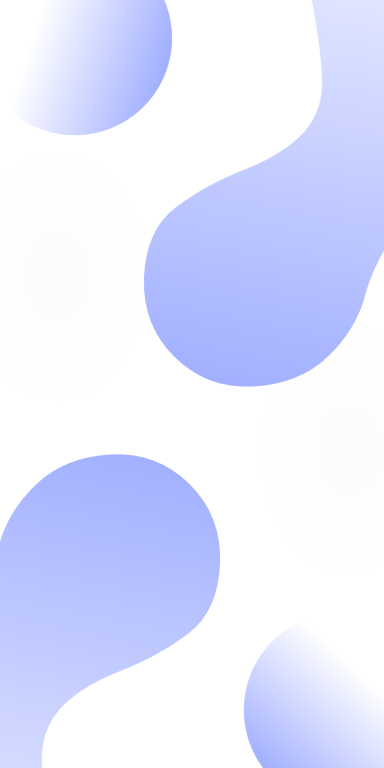
A WebGL 2 fragment shader for this background:

```glsl
#version 300 es
precision highp float;
// Soft periwinkle background: one flowing blob drawn twice by a half turn,
// and two discs fading into white. The blob is a closed quadratic B-spline,
// flattened to short segments whose signed distance gives a smooth edge.

uniform vec2 u_resolution;
out vec4 outColor;

// Canvas units: x runs 0..1, y runs 0..2 upward.
const vec2 CANVAS = vec2(1.0, 2.0);
const vec3 WHITE = vec3(1.0);
const vec3 DEEP = vec3(0.635, 0.69, 1.0);
const vec3 PALE = vec3(0.875, 0.895, 1.0);

const vec2 HALF_TURN = vec2(0.948, 1.810);   // twice the pivot of the half turn
const vec2 BLOB_FOOT = vec2(0.65, 0.99);     // where the blob is deepest
const vec2 BLOB_RISE = vec2(0.19, 0.94);     // direction and rate of paling

const float DISC_RADIUS = 0.253;
const vec2 DISC_TOP = vec2(0.195, 1.901);
const vec2 DISC_BOTTOM = vec2(0.888, 0.151);
const vec2 TINT_TOP = vec2(0.954, -0.30);    // towards the deep side
const vec2 TINT_BOTTOM = vec2(-0.68, -0.733);
const float FADE_START = -0.42;
const float FADE_END = 0.97;

const float HAZE = 0.012;
const vec2 HAZE_LEFT = vec2(0.15, 1.28);
const vec2 HAZE_RIGHT = vec2(0.91, 0.83);

const int KNOTS = 13;
const int STEPS = 8;
const vec2 CONTROL[KNOTS] = vec2[KNOTS](
    vec2(0.781, 2.156), vec2(0.833, 1.896), vec2(0.844, 1.714),
    vec2(0.740, 1.599), vec2(0.534, 1.518), vec2(0.380, 1.401),
    vec2(0.370, 1.154), vec2(0.539, 0.987), vec2(0.779, 1.000),
    vec2(0.927, 1.141), vec2(0.974, 1.318), vec2(1.094, 1.479),
    vec2(1.198, 2.156));

// Signed distance to the closed spline, negative inside.
float blobDistance(vec2 p) {
    float nearest = 1e6;
    float side = 1.0;
    vec2 a = 0.5 * (CONTROL[KNOTS - 1] + CONTROL[0]);
    for (int i = 0; i < KNOTS; i++) {
        vec2 bend = CONTROL[i];
        vec2 start = 0.5 * (CONTROL[(i + KNOTS - 1) % KNOTS] + bend);
        vec2 end = 0.5 * (bend + CONTROL[(i + 1) % KNOTS]);
        for (int j = 1; j <= STEPS; j++) {
            float t = float(j) / float(STEPS);
            vec2 b = mix(mix(start, bend, t), mix(bend, end, t), t);
            vec2 e = b - a;
            vec2 w = p - a;
            vec2 gap = w - e * clamp(dot(w, e) / dot(e, e), 0.0, 1.0);
            nearest = min(nearest, dot(gap, gap));
            // Flip the side each time a ray to the right crosses an edge.
            if ((a.y > p.y) != (b.y > p.y) && w.x < e.x * w.y / e.y) side = -side;
            a = b;
        }
    }
    return side * sqrt(nearest);
}

float coverage(float distance, float pixel) {
    return 1.0 - smoothstep(-0.7 * pixel, 0.7 * pixel, distance);
}

vec3 paintBlob(vec3 base, vec2 p, float pixel) {
    float paling = clamp(dot(p - BLOB_FOOT, BLOB_RISE), 0.0, 1.0);
    return mix(base, mix(DEEP, PALE, paling), coverage(blobDistance(p), pixel));
}

vec3 paintDisc(vec3 base, vec2 p, vec2 center, vec2 tintDirection, float pixel) {
    vec2 q = (p - center) / DISC_RADIUS;
    float along = dot(q, tintDirection);
    float tint = clamp((along - FADE_START) / (FADE_END - FADE_START), 0.0, 1.0);
    float mask = coverage((length(q) - 1.0) * DISC_RADIUS, pixel);
    return mix(base, DEEP, tint * mask);
}

float haze(vec2 p, vec2 center) {
    vec2 q = (p - center) / vec2(0.17, 0.24);
    return HAZE * exp(-dot(q, q));
}

void main() {
    vec2 p = gl_FragCoord.xy / u_resolution * CANVAS;
    float pixel = max(CANVAS.x / u_resolution.x, CANVAS.y / u_resolution.y);

    vec3 color = WHITE - haze(p, HAZE_LEFT) - haze(p, HAZE_RIGHT);
    color = paintDisc(color, p, DISC_TOP, TINT_TOP, pixel);
    color = paintDisc(color, p, DISC_BOTTOM, TINT_BOTTOM, pixel);
    color = paintBlob(color, p, pixel);
    color = paintBlob(color, HALF_TURN - p, pixel);
    outColor = vec4(color, 1.0);
}
```
